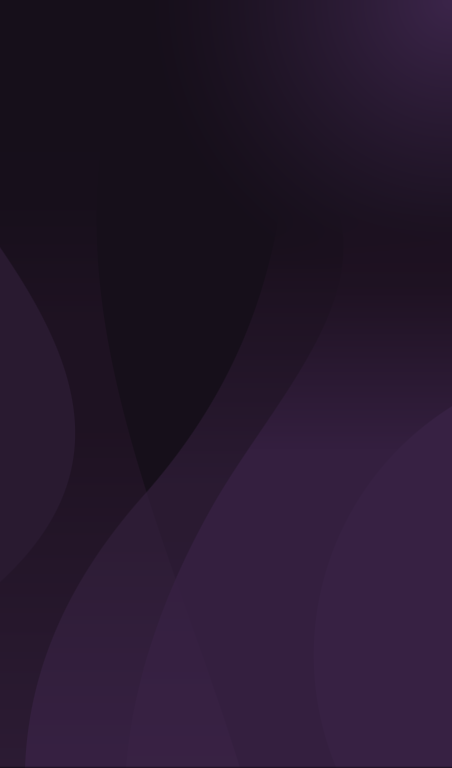
Write a Shadertoy shader that draws this background.

```glsl
// Dark violet backdrop: a corner glow over near-black, with translucent
// ribbons and rounded forms. Curved outlines are cubics x(y) through evenly
// spaced heights; the fills fade in from the top downward.

// Cubic through x values at four even steps between heights top and bottom
float curveX(float y, float top, float bottom, vec4 x) {
    float s = 3.0 * (y - top) / (bottom - top);
    float a = s - 1.0, b = s - 2.0, c = s - 3.0;
    return dot(x, vec4(-a * b * c / 6.0, s * b * c / 2.0,
                       -s * a * c / 2.0, s * a * b / 6.0));
}

// Two cubics joined halfway between top and the lower border
float ribbonX(float y, float top, vec4 upper, vec4 lower) {
    float middle = 0.5 * (top + 1.0);
    return y < middle ? curveX(y, top, middle, upper) : curveX(y, middle, 1.0, lower);
}

// Antialiased coverage, full where the distance is negative
float coverage(float d) {
    return clamp(0.5 - d / max(fwidth(d), 1e-5), 0.0, 1.0);
}

float ramp(float a, float b, float v) {
    return clamp((v - a) / (b - a), 0.0, 1.0);
}

void mainImage(out vec4 fragColor, in vec2 fragCoord) {
    // Units of canvas height, with y running downward from the top
    vec2 p = vec2(fragCoord.x, iResolution.y - fragCoord.y) / iResolution.y;
    float right = iResolution.x / iResolution.y;

    // Near-black ground and the glow in the upper right corner
    vec3 color = vec3(0.086, 0.058, 0.102);
    float glow = pow(1.0 - ramp(0.0, 0.40, distance(p, vec2(right, 0.0))), 1.35);
    color = mix(color, vec3(0.232, 0.143, 0.288), glow);

    // Left wave, brightening toward the bottom
    float wave = coverage(p.x - curveX(p.y, 0.143, 1.0, vec4(0.141, 0.138, 0.215, 0.3125)));
    vec3 waveColor = mix(vec3(0.090, 0.060, 0.106), vec3(0.118, 0.070, 0.132), ramp(0.26, 0.42, p.y));
    waveColor = mix(waveColor, vec3(0.172, 0.106, 0.202), ramp(0.55, 1.0, p.y));
    color = mix(color, waveColor, wave * smoothstep(0.10, 0.30, p.y));

    // Rounded form at the left edge
    float leftForm = coverage(p.x - curveX(p.y, 0.322, 0.758, vec4(0.0, 0.0794, 0.0924, 0.0)));
    color = mix(color, vec3(0.160, 0.101, 0.190), leftForm);

    // Middle ribbon, lighter where the wave lies beneath it
    float middle = coverage(ribbonX(p.y, 0.28, vec4(0.3635, 0.333, 0.278, 0.1915),
                                    vec4(0.1915, 0.103, 0.0515, 0.0326)) - p.x);
    vec3 middleColor = mix(vec3(0.108, 0.064, 0.121), vec3(0.163, 0.101, 0.193), ramp(0.34, 0.63, p.y));
    middleColor = mix(middleColor, vec3(0.197, 0.116, 0.242), ramp(0.70, 0.97, p.y));
    middleColor += wave * vec3(0.013, 0.009, 0.013);
    color = mix(color, middleColor, middle * smoothstep(0.26, 0.37, p.y));

    // Front ribbon, reaching its full violet just below the middle
    float front = coverage(ribbonX(p.y, 0.306, vec4(0.4465, 0.423, 0.3555, 0.280),
                                   vec4(0.280, 0.2225, 0.1835, 0.164)) - p.x);
    vec3 frontColor = mix(vec3(0.118, 0.069, 0.132), vec3(0.204, 0.121, 0.248), ramp(0.37, 0.59, p.y));
    frontColor += wave * ramp(0.72, 1.0, p.y) * vec3(0.016, 0.011, 0.016);
    color = mix(color, frontColor, front * smoothstep(0.25, 0.38, p.y));

    // Large disc at the right edge
    float disc = coverage(distance(p, vec2(0.790, 0.853)) - 0.3815);
    color = mix(color, vec3(0.215, 0.131, 0.262), disc);

    // Thin shaded line along the bottom
    color *= 1.0 - 0.4 * smoothstep(0.9975, 0.9990, p.y);

    fragColor = vec4(color, 1.0);
}
```
